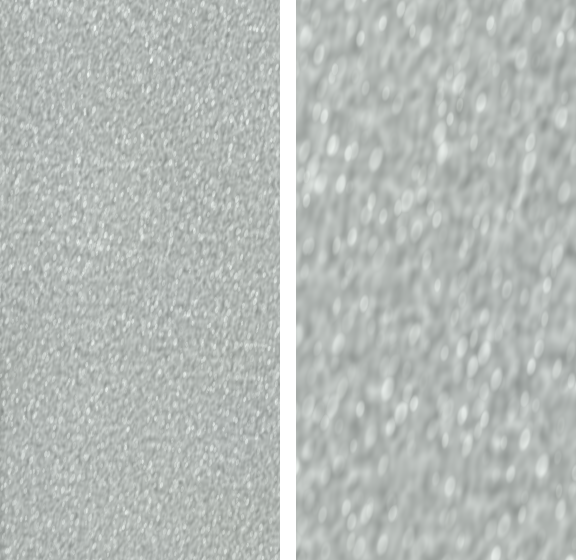
Left, the full canvas; right, a detail of the centre.
A Shadertoy shader for this texture:

```glsl
// Fine pearly grey surface: small upright grains leaning slightly to the right.
// Stretched gradient noise makes the relief, jittered ellipses add crisp pale
// flakes and glints, and slow gradients shade the whole sheet.

const vec3 BASE_GREY = vec3(0.699, 0.720, 0.708);
const vec3 GLINT_TINT = vec3(1.0, 1.0, 0.97);
const float LEAN = 0.17;

// Two random values in 0..1 for a lattice cell
vec2 hash22(vec2 cell) {
    vec3 h = fract(cell.xyx * vec3(0.1031, 0.1030, 0.0973));
    h += dot(h, h.yzx + 33.33);
    return fract((h.xx + h.yz) * h.zy);
}

// Slope of a lattice corner along the offset to it
float cornerSlope(vec2 cell, vec2 offset) {
    return dot(hash22(cell) * 2.0 - 1.0, offset);
}

// Gradient noise, roughly -0.6..0.6
float gradientNoise(vec2 p) {
    vec2 i = floor(p), f = fract(p);
    vec2 u = f * f * f * (f * (f * 6.0 - 15.0) + 10.0);
    vec2 e = vec2(1.0, 0.0);
    float low = mix(cornerSlope(i, f), cornerSlope(i + e, f - e), u.x);
    float high = mix(cornerSlope(i + e.yx, f - e.yx),
                     cornerSlope(i + e.xx, f - e.xx), u.x);
    return mix(low, high, u.y);
}

mat2 rotation(float angle) {
    float c = cos(angle), s = sin(angle);
    return mat2(c, s, -s, c);
}

// Brightest flake at p: one jittered ellipse per cell;
// a higher rarity leaves fewer bright ones
float flakes(vec2 p, float seed, vec2 radius, float rarity) {
    vec2 home = floor(p);
    float brightest = 0.0;
    for (int y = -1; y <= 1; y++) {
        for (int x = -1; x <= 1; x++) {
            vec2 cell = home + vec2(x, y);
            vec2 jitter = hash22(cell + seed);
            vec2 traits = hash22(cell + seed + 57.0);
            vec2 d = rotation((traits.y - 0.5) * 0.9) * (p - cell - jitter);
            d /= radius * mix(0.65, 1.2, traits.y);
            float shape = 1.0 - smoothstep(0.5, 1.0, length(d));
            brightest = max(brightest, shape * pow(traits.x, rarity));
        }
    }
    return brightest;
}

// Uneven relief of the grains, at two sizes
float grainRelief(vec2 p) {
    vec2 warp = 0.5 * vec2(gradientNoise(p * 22.0),
                           gradientNoise(p * 22.0 + 40.0));
    float coarse = gradientNoise(rotation(0.2) * p * vec2(46.0, 27.0) + warp);
    float fine = gradientNoise(p * vec2(88.0, 50.0) + warp + 19.0);
    return 0.11 * coarse + 0.165 * fine;
}

// Slow light falloff over the sheet; uv runs 0..1
float sheetShade(vec2 uv) {
    float cloud = 0.024 * gradientNoise(uv * vec2(2.5, 4.0) + 7.0);
    float centre = 0.012 * (1.0 - 2.0 * abs(uv.x - 0.5));
    float leftEdge = 0.05 * (1.0 - smoothstep(0.0, 0.025, uv.x))
                   * (1.0 - smoothstep(0.2, 0.7, uv.y));
    return cloud + centre - 0.006 - leftEdge;
}

void mainImage(out vec4 fragColor, in vec2 fragCoord) {
    vec2 uv = fragCoord / iResolution.xy;
    vec2 p = fragCoord / iResolution.x;
    vec2 leaning = vec2(p.x - LEAN * p.y, p.y);

    // Relief and pale flakes, a little stronger towards the top
    float contrast = mix(0.94, 1.08, uv.y);
    float relief = grainRelief(leaning);
    float pale = flakes(leaning * vec2(58.0, 33.0), 3.0, vec2(0.46, 0.52), 2.2);
    float glint = flakes(leaning * vec2(50.0, 27.0), 131.0, vec2(0.33, 0.42), 7.0);

    vec3 color = BASE_GREY + sheetShade(uv);
    color += contrast * (relief + 0.125 * pale - 0.010);
    color += contrast * 0.10 * glint * GLINT_TINT;

    // Faint drift between cool and greenish grey
    color.b += 0.012 * gradientNoise(uv * vec2(3.0, 5.0) + 23.0);
    fragColor = vec4(clamp(color, 0.0, 1.0), 1.0);
}
```
